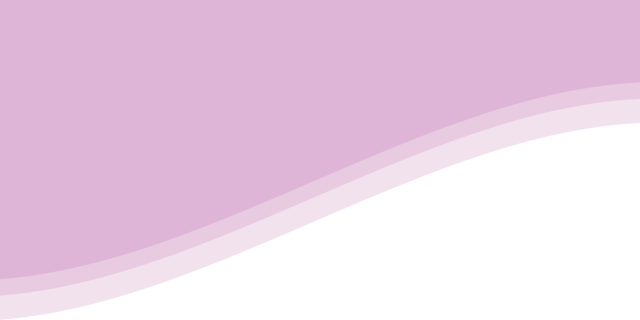
This background is drawn by a Shadertoy shader. Its source:

```glsl
// A pink field sweeping down to a white ground along a gentle S-shaped wave,
// with two paler ribbons below it. One Hermite cubic gives the wave height;
// each layer is the same curve shifted down and blended with a smooth edge.

const vec3 FIELD_PINK  = vec3(0.871, 0.710, 0.839);
const vec3 RIBBON_ROSE = vec3(0.910, 0.796, 0.882);
const vec3 RIBBON_PALE = vec3(0.950, 0.888, 0.932);
const vec3 GROUND      = vec3(1.0);

// Heights are fractions of the canvas height, measured from the bottom.
const float WAVE_START  = 0.1276;
const float WAVE_RISE   = 0.6146;
const float START_SLOPE = 0.246;
const float END_SLOPE   = 0.150;

// Drop of each ribbon's lower edge below the pink field.
const float ROSE_DROP = 0.0512;
const float PALE_DROP = 0.1268;

// Cubic from 0 to 1 with chosen slopes at both ends.
float hermiteRise(float t) {
    float s = 1.0 - t;
    return t * t * (3.0 - 2.0 * t) + START_SLOPE * t * s * s - END_SLOPE * t * t * s;
}

// Antialiased coverage of the region above an edge.
float coverAbove(float heightAbove, float pixelWidth) {
    return clamp(heightAbove / pixelWidth + 0.5, 0.0, 1.0);
}

void mainImage(out vec4 fragColor, in vec2 fragCoord) {
    vec2 uv = fragCoord / iResolution.xy;
    float heightAbove = uv.y - (WAVE_START + WAVE_RISE * hermiteRise(uv.x));
    float pixelWidth = fwidth(heightAbove);

    // Layers from the ground up to the field
    vec3 color = GROUND;
    color = mix(color, RIBBON_PALE, coverAbove(heightAbove + PALE_DROP, pixelWidth));
    color = mix(color, RIBBON_ROSE, coverAbove(heightAbove + ROSE_DROP, pixelWidth));
    color = mix(color, FIELD_PINK, coverAbove(heightAbove, pixelWidth));

    fragColor = vec4(color, 1.0);
}
```
